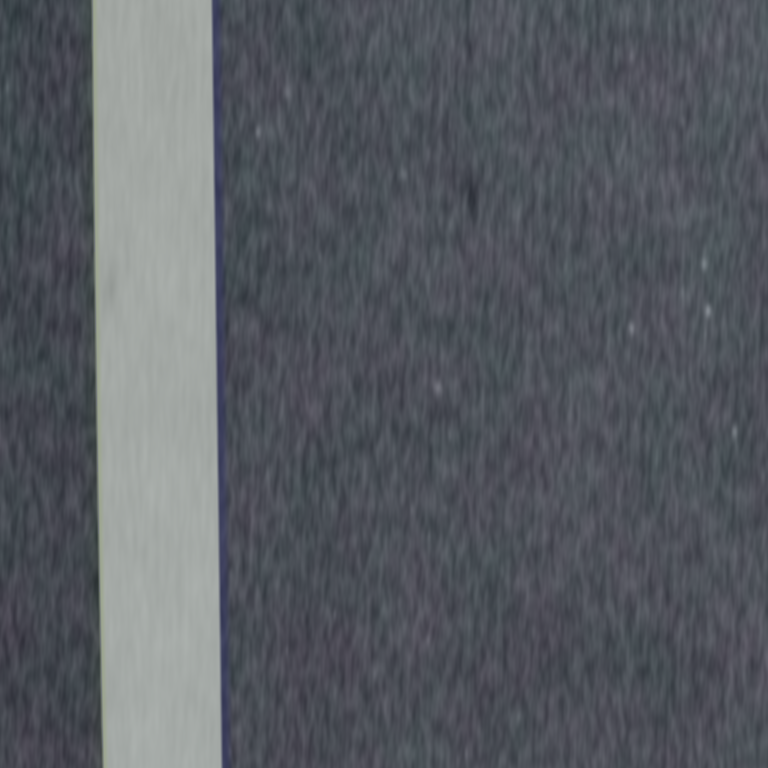
A Shadertoy shader for this texture:

```glsl
// Worn asphalt with one pale painted lane line running up the left side.
// Vertically stretched gradient noise makes the streaked grain; distance
// masks make the line, its coloured fringes, the stone chips and tar marks.

#define ASPHALT vec3(0.294, 0.309, 0.340)
#define PAINT vec3(0.640, 0.660, 0.646)
#define FRINGE_COOL vec3(0.215, 0.225, 0.365)
#define FRINGE_WARM vec3(0.610, 0.650, 0.540)
#define GRAIN_SCALE vec2(105.0, 27.0)
#define GRAIN_AMOUNT 0.062
#define MOTTLE_AMOUNT 0.022
#define TINT_AMOUNT 0.016
#define CHIP_AMOUNT 0.12
#define EDGE_SOFTNESS 0.0028

float hash(vec2 p) {
    vec3 q = fract(vec3(p.xyx) * 0.1031);
    q += dot(q, q.yzx + 33.33);
    return fract((q.x + q.y) * q.z);
}

vec2 gradient(vec2 cell) {
    float angle = 6.2832 * hash(cell);
    return vec2(cos(angle), sin(angle));
}

float gradientNoise(vec2 p) {
    vec2 i = floor(p), f = fract(p);
    vec2 u = f * f * f * (f * (f * 6.0 - 15.0) + 10.0);
    vec2 e = vec2(1.0, 0.0);
    float low = mix(dot(gradient(i), f), dot(gradient(i + e), f - e), u.x);
    float high = mix(dot(gradient(i + e.yx), f - e.yx),
                     dot(gradient(i + 1.0), f - 1.0), u.x);
    return 1.4 * mix(low, high, u.y);
}

// Soft elliptical spot, one at its centre.
float spot(vec2 p, vec2 centre, vec2 radius) {
    vec2 d = (p - centre) / radius;
    return exp(-dot(d, d));
}

// Sparse, faint chips: at most one per grid cell.
float scatteredChips(vec2 p) {
    vec2 grid = p * vec2(42.0, 22.0);
    vec2 cell = floor(grid);
    vec2 centre = 0.3 + 0.4 * vec2(hash(cell + 7.0), hash(cell + 19.0));
    float strength = smoothstep(0.86, 1.0, hash(cell + 41.0));
    return 0.45 * strength * spot(fract(grid), centre, vec2(0.11, 0.17));
}

// The few brightest chips: position and strength.
float brightChips(vec2 p) {
    vec3 chips[8] = vec3[8](
        vec3(0.917, 0.655, 1.3), vec3(0.922, 0.595, 1.9),
        vec3(0.822, 0.573, 1.3), vec3(0.336, 0.827, 1.4),
        vec3(0.526, 0.772, 0.9), vec3(0.571, 0.495, 1.0),
        vec3(0.957, 0.438, 1.1), vec3(0.375, 0.878, 0.7));
    float sum = 0.0;
    for (int i = 0; i < 8; i++)
        sum += chips[i].z * spot(p, chips[i].xy, vec2(0.0042, 0.0090));
    return sum;
}

vec3 asphalt(vec2 p, float grain) {
    // Broad light: brighter towards the upper right, darker beside the line
    float light = 0.030 * (p.x - 0.5) + 0.026 * p.x * (p.y - 0.4);
    light -= 0.020 * (1.0 - smoothstep(0.05, 0.45, p.x));
    light += MOTTLE_AMOUNT * gradientNoise(p * vec2(9.0, 6.0) + 3.7);
    vec3 colour = ASPHALT + light + GRAIN_AMOUNT * grain;

    // Slow drift between violet and green-grey
    float tint = gradientNoise(p * vec2(13.0, 8.0) + 21.3)
               + 0.5 * gradientNoise(p * vec2(45.0, 20.0) + 5.1);
    colour += TINT_AMOUNT * tint * vec3(0.9, -0.5, 0.3);
    colour += 0.012 * (p.y - 0.5) * vec3(-0.4, 0.5, 0.3);

    colour += CHIP_AMOUNT * (scatteredChips(p) + brightChips(p));

    // Tar marks: a short dark dash, its faint upward trail, a smudge
    float dash = spot(p, vec2(0.615, 0.739), vec2(0.0055, 0.027));
    float trail = exp(-pow((p.x - 0.610) / 0.004, 2.0)) * smoothstep(0.72, 0.98, p.y);
    float smudge = spot(p, vec2(0.307, 0.785), vec2(0.006, 0.030));
    return colour - 0.12 * dash - 0.06 * trail - 0.055 * smudge;
}

vec3 paint(vec2 p, float grain) {
    float wear = gradientNoise(p * vec2(16.0, 7.0) + 9.2);
    float scratch = gradientNoise(p * vec2(130.0, 15.0) + 31.0);
    vec3 colour = PAINT + 0.014 * wear + 0.016 * scratch + 0.010 * grain;
    colour += 0.018 * (0.5 - p.y) * vec3(0.7, 0.8, 1.0);
    return colour - 0.045 * spot(p, vec2(0.144, 0.622), vec2(0.009, 0.030));
}

void mainImage(out vec4 fragColor, in vec2 fragCoord) {
    vec2 p = fragCoord / iResolution.xy;

    // Streaked grain with a slight lean
    vec2 streak = vec2(p.x - 0.03 * p.y, p.y) * GRAIN_SCALE;
    float grain = gradientNoise(streak) + 0.55 * gradientNoise(streak * 1.9 + 13.0)
                + 0.35 * gradientNoise(streak * vec2(0.5, 0.7) + 57.0);

    // Signed distances inward from the two edges of the line
    float fromLeft = p.x - (0.134 - 0.021 * p.y + 0.007 * p.y * p.y);
    float fromRight = (0.289 - 0.013 * p.y) - p.x;
    float soft = max(EDGE_SOFTNESS, 0.75 / iResolution.x);
    float line = smoothstep(-soft, soft, fromLeft) * smoothstep(-soft, soft, fromRight);

    // Colour fringes: cool outside the right edge, warm inside the left
    vec3 road = asphalt(p, grain);
    float cool = smoothstep(-0.016, -0.005, fromRight);
    road = mix(road, FRINGE_COOL + 0.3 * GRAIN_AMOUNT * grain, 0.75 * cool * step(0.0, fromLeft));
    road += vec3(-0.018, -0.004, -0.032) * exp(-pow(min(fromLeft, 0.0) / 0.014, 2.0)) * step(fromLeft, 0.0);
    float warm = 1.0 - smoothstep(0.002, 0.009, fromLeft);
    vec3 stripe = mix(paint(p, grain), FRINGE_WARM, 0.75 * warm);

    fragColor = vec4(clamp(mix(road, stripe, line), 0.0, 1.0), 1.0);
}
```
